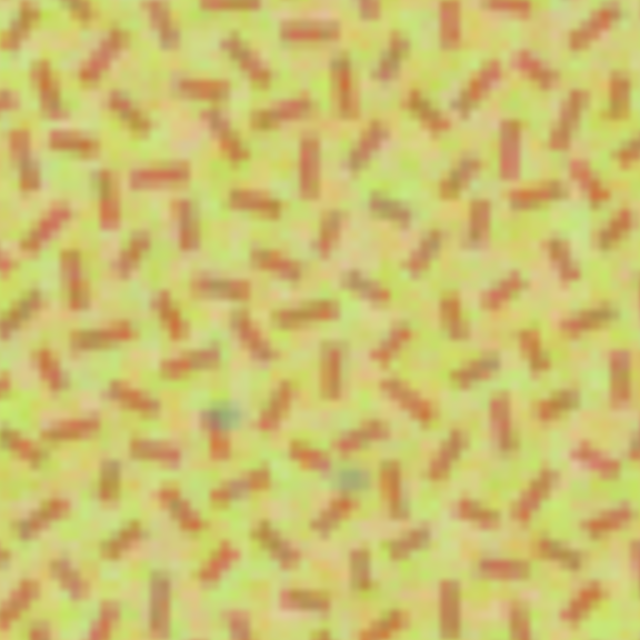
Write a Shadertoy shader that draws this pattern.

```glsl
// Scattered soft rust-coloured dashes on a mottled lime ground, drawn as coarse blended tiles.

const float TILES = 64.0;        // mosaic tiles across the canvas
const float CELLS = 10.0;        // dash cells across the canvas
const float HALF_WIDTH = 0.0135; // half thickness of a dash

const vec3 LIME  = vec3(0.770, 0.895, 0.445);
const vec3 SAND  = vec3(0.885, 0.745, 0.500);
const vec3 RUST  = vec3(0.810, 0.465, 0.320);
const vec3 OLIVE = vec3(0.690, 0.590, 0.330);
const vec3 SLATE = vec3(0.450, 0.560, 0.460);

float hash(vec2 p, float seed) {
    vec3 q = fract(vec3(p.xyx) * 0.1031 + seed * 0.137);
    q += dot(q, q.yzx + 33.33);
    return fract((q.x + q.y) * q.z);
}

mat2 rotation(float angle) {
    float c = cos(angle), s = sin(angle);
    return mat2(c, -s, s, c);
}

float boxDistance(vec2 p, vec2 halfSize) {
    vec2 d = abs(p) - halfSize;
    return length(max(d, 0.0)) + min(max(d.x, d.y), 0.0);
}

// Smooth noise between hashed lattice points, 0 to 1
float smoothNoise(vec2 p, float seed) {
    vec2 i = floor(p), f = smoothstep(0.0, 1.0, fract(p));
    float low  = mix(hash(i, seed), hash(i + vec2(1, 0), seed), f.x);
    float high = mix(hash(i + vec2(0, 1), seed), hash(i + vec2(1, 1), seed), f.x);
    return mix(low, high, f.y);
}

// Signed grain: soft blotches about two tiles wide plus some single-tile speckle
float grain(vec2 tile, float seed) {
    return 0.75 * smoothNoise(tile * 0.47 + 40.0, seed) + 0.35 * hash(tile + 7.0, seed + 5.0) - 0.55;
}

// Distance to the nearest dash: one per jittered cell, neighbours turned crosswise
float dashDistance(vec2 uv) {
    vec2 p = rotation(0.45) * uv * CELLS + 20.0;
    vec2 home = floor(p);
    float nearest = 1.0;
    for (int y = -1; y <= 1; y++) {
        for (int x = -1; x <= 1; x++) {
            vec2 cell = home + vec2(x, y);
            vec2 jitter = vec2(hash(cell, 1.0), hash(cell, 2.0)) - 0.5;
            vec2 centre = cell + 0.5 + 0.24 * jitter;
            float crosswise = mod(cell.x + cell.y, 2.0) * 1.5708;
            float angle = crosswise + (hash(cell, 3.0) - 0.5) * 1.5;
            float halfLength = mix(0.032, 0.048, hash(cell, 4.0));
            vec2 local = rotation(angle) * (p - centre) / CELLS;
            nearest = min(nearest, boxDistance(local, vec2(halfLength, HALF_WIDTH)));
        }
    }
    return nearest;
}

// Rare small dark smudges, one in a few coarse cells
float smudge(vec2 uv) {
    vec2 p = uv * 10.0;
    float present = step(0.975, hash(floor(p) + 3.0, 9.0));
    return present * smoothstep(0.5, 0.05, length((fract(p) - 0.5) * vec2(1.0, 1.4)));
}

vec3 tileColour(vec2 tile) {
    vec2 uv = (tile + 0.5) / TILES;

    // Ground: slow waves plus grain between lime and sand
    float waves = 0.07 * (sin(uv.x * 23.0 + 3.0 * sin(uv.y * 11.0)) + sin(uv.y * 31.0 - uv.x * 9.0));
    float warmth = clamp(0.45 + waves + 1.15 * grain(tile, 6.0), 0.0, 1.0);
    vec3 ground = mix(LIME, SAND, warmth);
    ground.b += 0.22 * grain(tile, 7.0);

    // Dashes: drift between rust and olive along their length
    float oliveness = clamp(0.48 + 1.4 * grain(tile, 8.0), 0.0, 1.0);
    vec3 ink = mix(RUST, OLIVE, oliveness) + vec3(0.0, 0.0, 0.18) * grain(tile, 7.0);
    float coverage = smoothstep(0.012, -0.010, dashDistance(uv));

    // Faint light and dark variation over everything
    vec3 colour = mix(ground, ink, coverage) + 0.05 * grain(tile, 11.0);
    return mix(colour, SLATE, 0.5 * smudge(uv));
}

void mainImage(out vec4 fragColor, in vec2 fragCoord) {
    vec2 p = fragCoord / iResolution.y * TILES - 0.5;
    vec2 tile = floor(p);
    vec2 blend = smoothstep(0.0, 1.0, fract(p));

    // Blend the four surrounding tiles
    vec3 low  = mix(tileColour(tile), tileColour(tile + vec2(1, 0)), blend.x);
    vec3 high = mix(tileColour(tile + vec2(0, 1)), tileColour(tile + vec2(1, 1)), blend.x);
    fragColor = vec4(mix(low, high, blend.y), 1.0);
}
```
